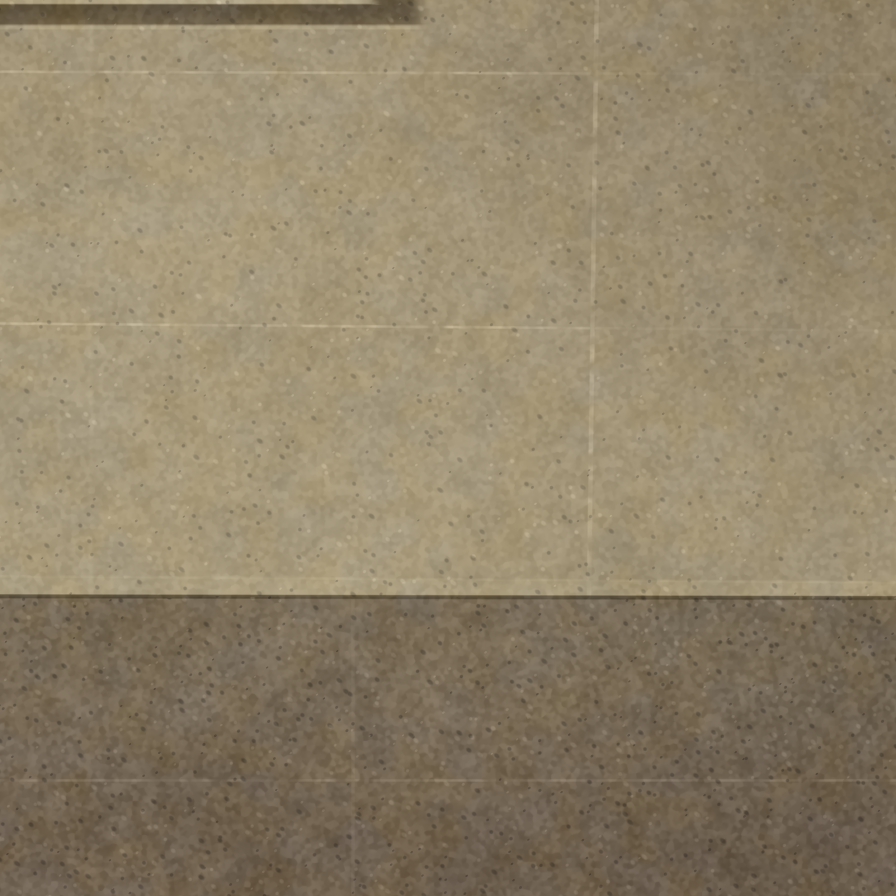
Give the GLSL for this texture, as a WebGL 1 fragment shader.

```glsl
precision highp float;
// Speckled stone wall: a lit upper face over a shaded lower face, split by a
// pale lip and a dark edge, with faint tile joints and a recessed bar at top left.
// Cellular noise gives grain and specks; layered sines give the soft mottling.
uniform vec2 u_resolution;

#define LIT_STONE vec3(0.650, 0.599, 0.482)
#define DIM_STONE vec3(0.555, 0.502, 0.400)
#define SHADE_STONE vec3(0.472, 0.420, 0.340)
#define SHADE_LOW vec3(0.435, 0.378, 0.308)
#define RECESS vec3(0.390, 0.340, 0.250)
#define PALE vec3(0.715, 0.665, 0.540)
#define EDGE_Y 0.3345
#define GRAIN 0.085
#define MOTTLE 0.011
#define SPECK_CELLS 95.0

vec2 hash2(vec2 p) {
  vec3 q = fract(vec3(p.xyx) * vec3(0.1031, 0.1030, 0.0973));
  q += dot(q, q.yzx + 33.33);
  return fract((q.xx + q.yz) * q.zy);
}

// Smooth blend of the random tones of nearby cells, about -0.5 to 0.5.
float cellTone(vec2 p) {
  vec2 base = floor(p);
  float sum = 0.0, total = 0.0;
  for (int j = -1; j <= 1; j++) {
    for (int i = -1; i <= 1; i++) {
      vec2 id = base + vec2(float(i), float(j));
      vec2 d = id + hash2(id) - p;
      float w = exp(-5.0 * dot(d, d));
      sum += w * (hash2(id + 71.0).x - 0.5);
      total += w;
    }
  }
  return sum / total;
}

// Scattered small grains: x is dark cover, y is light cover.
vec2 specks(vec2 p, float density) {
  vec2 base = floor(p);
  vec2 cover = vec2(0.0);
  for (int j = -1; j <= 1; j++) {
    for (int i = -1; i <= 1; i++) {
      vec2 id = base + vec2(float(i), float(j));
      vec2 kind = hash2(id + 19.0);
      vec2 d = id + hash2(id) - p;
      d.x += d.y * (kind.y - 0.5);
      float radius = 0.16 + 0.26 * kind.y;
      float spot = 1.0 - smoothstep(radius * 0.3, radius, length(d));
      cover.x = max(cover.x, spot * step(kind.x, density));
      cover.y = max(cover.y, spot * step(1.0 - density * 0.6, kind.x));
    }
  }
  return cover;
}

float mottle(vec2 p) {
  float sum = 0.0, amp = 1.0;
  for (int i = 0; i < 4; i++) {
    sum += amp * sin(p.x + 1.7 * sin(p.y * 0.8)) * sin(p.y + 1.3 * sin(p.x * 0.7));
    p = mat2(1.5, 1.1, -1.1, 1.5) * p + 2.3;
    amp *= 0.7;
  }
  return sum;
}

float band(float d, float halfWidth, float soft) {
  return 1.0 - smoothstep(halfWidth - soft, halfWidth + soft, abs(d));
}

void main() {
  vec2 uv = gl_FragCoord.xy / u_resolution;
  float aa = max(0.0011, 0.75 / min(u_resolution.x, u_resolution.y));
  float edgeY = EDGE_Y - 0.002 * uv.x;
  float upper = smoothstep(-aa, aa, uv.y - edgeY);

  // Base light on both faces, dimming to the upper right.
  float dim = smoothstep(0.25, 1.15, uv.x) * (0.35 + 0.65 * smoothstep(0.38, 0.85, uv.y));
  dim += 0.22 * smoothstep(0.7, 1.0, uv.y);
  vec3 lit = mix(LIT_STONE, DIM_STONE, clamp(dim, 0.0, 1.0));
  vec3 shade = mix(SHADE_LOW, SHADE_STONE, smoothstep(0.02, 0.30, uv.y));
  shade *= 1.0 - 0.05 * smoothstep(0.6, 1.0, uv.x);
  vec3 color = mix(shade, lit, upper);

  // Broken pale joints.
  float wear = 0.6 + 1.1 * cellTone(uv * 75.0);
  float fade = 1.0 - 0.75 * smoothstep(0.60, 0.72, uv.x);
  float joint = band(uv.y - 0.920 + 0.003 * uv.x, 0.0014, aa) * fade;
  joint = max(joint, band(uv.y - 0.639 + 0.008 * uv.x, 0.0014, aa) * fade);
  joint = max(joint, band(uv.x - 0.653 - 0.013 * uv.y, 0.0025, aa) * 0.75);
  joint = max(joint, band(uv.x - 0.101, 0.0025, aa * 2.0) * 0.22) * upper;
  float lowJoint = max(band(uv.y - 0.129, 0.0014, aa) * 0.75, band(uv.x - 0.394, 0.002, aa) * 0.35);
  color += (joint * 0.10 + lowJoint * (1.0 - upper) * 0.10) * wear;

  // Pale lip above the dark dividing edge.
  float lipTop = 0.357 - 0.007 * uv.x;
  float lip = upper * (1.0 - smoothstep(-aa, aa, uv.y - lipTop));
  color = mix(color, PALE, lip * 0.30);
  color = mix(color, PALE, band(uv.y - lipTop, 0.0014, aa) * 0.55 * wear);
  color = mix(color, RECESS * 0.84, band(uv.y - edgeY, 0.0022, aa) * 0.85);

  // Recessed bar, its dark right end and its bright rims.
  float barEnd = 1.0 - smoothstep(0.455, 0.482, uv.x);
  float bar = band(uv.y - 0.984, 0.0115, aa * 1.5) * barEnd;
  float corner = smoothstep(0.405, 0.43, uv.x) * barEnd * smoothstep(0.972, 0.976, uv.y);
  color = mix(color, RECESS * mix(1.12, 0.95, smoothstep(0.97, 0.99, uv.y)), max(bar, corner));
  color = mix(color, PALE, band(uv.y - 0.969, 0.0018, aa) * barEnd * 0.6);
  color = mix(color, PALE, smoothstep(0.9945, 0.997, uv.y) * (1.0 - smoothstep(0.40, 0.425, uv.x)) * 0.7);

  // Stone texture: mottling, grain, slight tint shifts and specks.
  float grain = cellTone(uv * 190.0) + 0.5 * cellTone(uv * 48.0 + 9.0);
  color += MOTTLE * mottle(uv * 13.0) + GRAIN * grain * mix(1.0, 0.75, upper);
  color += vec3(0.012, 0.0, -0.035) * cellTone(uv * 34.0 + 40.0);
  vec2 spots = specks(uv * SPECK_CELLS, mix(0.19, 0.10, upper));
  color *= 1.0 - spots.x * mix(0.23, 0.17, upper);
  color += spots.y * 0.065;
  gl_FragColor = vec4(clamp(color, 0.0, 1.0), 1.0);
}
```
